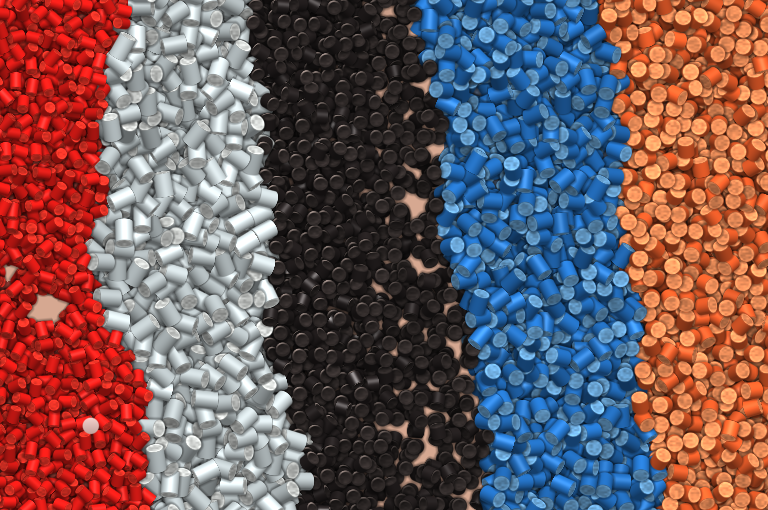
This texture is drawn by a Shadertoy shader. Its source:

```glsl
// Five wavy vertical bands of plastic pellets: red, white, black, blue, orange.
// Rotated jittered grids scatter tilted cylinders, painted from the lowest layer
// to the highest; each casts a soft contact shadow on whatever lies below it.

vec3 hash3(vec2 p) {
    vec3 q = vec3(dot(p, vec2(127.1, 311.7)), dot(p, vec2(269.5, 183.3)), dot(p, vec2(419.2, 371.9)));
    return fract(sin(q) * 43758.55);
}

float valueNoise(vec2 p) {
    vec2 i = floor(p), f = fract(p);
    f = f * f * (3.0 - 2.0 * f);
    float low = mix(hash3(i).x, hash3(i + vec2(1, 0)).x, f.x);
    float high = mix(hash3(i + vec2(0, 1)).x, hash3(i + vec2(1, 1)).x, f.x);
    return mix(low, high, f.y);
}

// Index of the colour band at p, counted from the left
int bandAt(vec2 p) {
    float t = 1.0 - p.y;
    vec4 edges = vec4(
        0.255 - 0.05 * smoothstep(0.0, 0.17, t) - 0.022 * smoothstep(0.38, 0.5, t) + 0.11 * smoothstep(0.56, 0.8, t),
        0.482 + 0.035 * smoothstep(0.0, 0.3, t) + 0.01 * smoothstep(0.4, 0.5, t) + 0.065 * smoothstep(0.64, 0.92, t),
        0.815 + 0.055 * smoothstep(0.0, 0.25, t) + 0.06 * smoothstep(0.42, 0.66, t) + 0.03 * smoothstep(0.66, 0.95, t),
        1.18 + 0.035 * smoothstep(0.0, 0.2, t) + 0.04 * smoothstep(0.42, 0.66, t) + 0.045 * smoothstep(0.8, 0.95, t));
    return int(dot(step(edges, vec4(p.x)), vec4(1.0)));
}

vec3 sideColour(int band) {
    return vec3[5](vec3(0.92, 0.11, 0.09), vec3(0.77, 0.81, 0.82), vec3(0.14, 0.12, 0.12),
                   vec3(0.14, 0.44, 0.76), vec3(0.96, 0.38, 0.17))[band];
}

vec3 capColour(int band) {
    return vec3[5](vec3(0.90, 0.20, 0.15), vec3(0.80, 0.81, 0.80), vec3(0.20, 0.175, 0.17),
                   vec3(0.40, 0.62, 0.80), vec3(1.00, 0.60, 0.38))[band];
}

// Radius, half length, lying-down exponent (small = mostly on its side), density
vec4 pelletShape(int band) {
    return vec4[5](vec4(0.0115, 0.0145, 0.25, 1.0), vec4(0.0175, 0.023, 0.15, 0.62),
                   vec4(0.0150, 0.012, 0.9, 0.85), vec4(0.0165, 0.02, 0.38, 0.7),
                   vec4(0.0165, 0.015, 1.2, 0.8))[band];
}

// Bare table shows through a few holes in the red band
bool isHole(vec2 c) {
    return length((c - vec2(0.095, 0.395)) * vec2(0.7, 1.0)) < 0.033
        || length(c - vec2(0.015, 0.47)) < 0.022;
}

// Paints one cylinder centred at c over the colour below it
vec3 paintPellet(vec3 below, vec2 p, vec2 c, vec3 rnd, float height, float px) {
    int band = bandAt(c);
    vec4 shape = pelletShape(band);
    // The right of the black band is one sparse, flat, matt layer
    float sparse = band == 2 ? smoothstep(0.64, 0.82, c.x) : 0.0;
    float r = shape.x;
    if (rnd.z > shape.w - 0.38 * sparse || isHole(c)) return below;

    // Local frame and foreshortening
    float angle = 6.2832 * rnd.x;
    vec2 axis = vec2(cos(angle), sin(angle)), across = vec2(-axis.y, axis.x);
    float lie = pow(rnd.y, shape.z + 1.2 * sparse);
    float face = max(sqrt(1.0 - lie * lie), 0.14);
    float u = dot(p - c, axis), v = dot(p - c, across), reach = shape.y * lie;
    float d = length(vec2(max(abs(u) - reach, 0.0) / face, v)) - r;
    below *= 1.0 - 0.33 * (1.0 - smoothstep(0.0, 0.007, d));

    // Curved side
    vec3 light = normalize(vec3(0.1, 0.55, 0.85));
    float w = clamp(v / r, -1.0, 1.0), bulge = sqrt(1.0 - w * w);
    vec3 n = vec3(across * w - axis * face * bulge, lie * bulge);
    float gloss = band == 2 ? mix(0.6, 0.25, sparse) : 0.15;
    vec3 halfway = normalize(light + vec3(0, 0, 1));
    vec3 side = sideColour(band) * (0.5 + 0.6 * max(dot(n, light), 0.0))
              + gloss * pow(max(dot(n, halfway), 0.0), 18.0);

    // End cap: grainy disc with a bright far rim and a shaded hollow
    vec2 e = vec2((u - reach) / face, v) / r;
    float f = length(e);
    vec2 outward = (axis * e.x + across * e.y) / max(f, 0.01);
    float facing = max(dot(vec3(axis * lie, face), light), 0.0);
    float grain = valueNoise((p - c) * vec2(170.0, 260.0) + rnd.xy * 90.0);
    vec3 cap = capColour(band) * (0.58 + 0.46 * facing) * (0.86 + 0.28 * grain);
    float rim = smoothstep(0.62, 0.82, f) * (1.0 - smoothstep(0.88, 1.0, f));
    float rimLight = dot(outward, vec2(-0.35, 0.93));
    cap *= 1.0 + 0.12 * rim;
    cap *= 1.0 - 0.2 * smoothstep(0.86, 1.0, f);
    if (band == 2) {
        cap *= 0.85 - 0.4 * rimLight * f * (1.0 - rim);
        cap += vec3(0.42, 0.38, 0.36) * rim * pow(max(rimLight, 0.0), 3.0) * mix(1.0, 0.3, sparse);
    }

    float blur = px / (r * face);
    vec3 col = mix(side, cap, 1.0 - smoothstep(1.0 - blur, 1.0 + blur, f));
    col *= mix(0.8, 1.03, height) * (0.9 + 0.2 * fract(rnd.x * 17.0));
    return mix(below, col, 1.0 - smoothstep(-px, px, d));
}

void mainImage(out vec4 fragColor, in vec2 fragCoord) {
    vec2 p = fragCoord / iResolution.y;
    float px = 0.8 / iResolution.y;

    // Pinkish table, stained by the pellets around it
    int band = bandAt(p);
    float bare = band == 2 ? mix(0.4, 1.0, smoothstep(0.6, 0.8, p.x)) : 0.3;
    if (isHole(p)) bare = 1.0;
    vec3 col = mix(sideColour(band) * 0.5, vec3(0.84, 0.66, 0.57), bare);

    // Stacked layers of pellets
    const float cell = 0.034;
    for (int layer = 0; layer < 5; layer++) {
        float k = float(layer), turn = 0.4 + 1.1 * k;
        mat2 spin = mat2(cos(turn), sin(turn), -sin(turn), cos(turn));
        vec2 home = floor(spin * p / cell);
        for (int j = -1; j <= 1; j++)
        for (int i = -1; i <= 1; i++) {
            vec2 id = home + vec2(i, j);
            vec2 jitter = 0.6 * (hash3(id + 31.7 * k + 7.3).xy - 0.5);
            vec2 c = ((id + 0.5 + jitter) * cell) * spin;
            col = paintPellet(col, p, c, hash3(id + 57.1 * k + 3.9), k / 4.0, px);
        }
    }

    // Single pale stray in the red band
    float stray = length(p - vec2(0.178, 0.165)) - 0.016;
    col = mix(col, vec3(0.86, 0.72, 0.70) + 6.0 * (p.y - 0.165), 1.0 - smoothstep(-px, px, stray));
    fragColor = vec4(clamp(col, 0.0, 1.0), 1.0);
}
```
